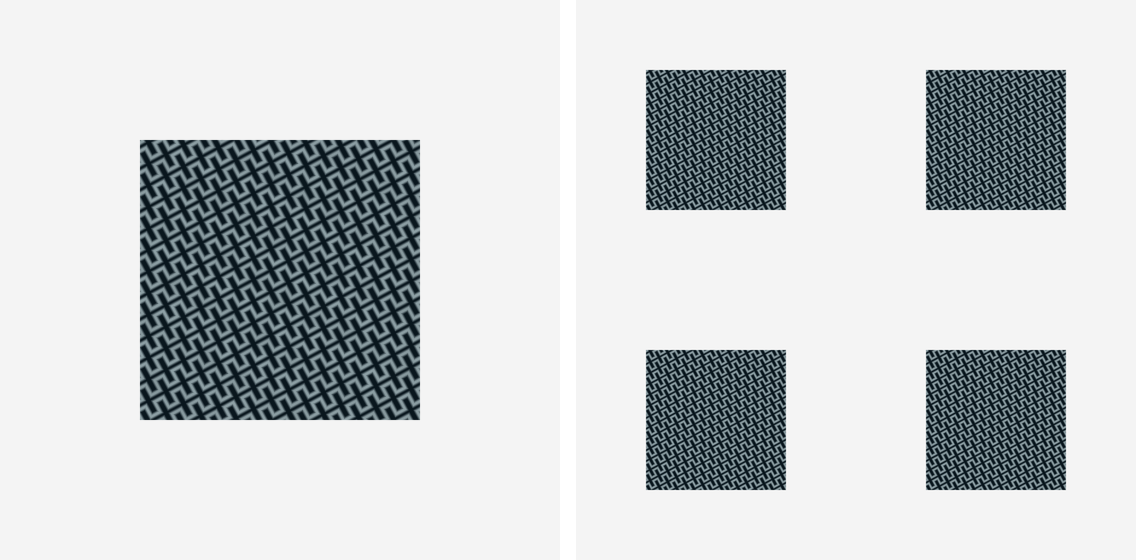
Left: one tile. Right: repeated 2 by 2.
This pattern is drawn by a Shadertoy shader. Its source:

```glsl
const vec3 PAPER = vec3(0.957);
const vec3 DARK = vec3(0.035, 0.085, 0.115);
const vec3 LIGHT = vec3(0.54, 0.61, 0.63);
const float TAU = 6.2831853;

float boxDistance(vec2 p, vec2 halfSize) {
    vec2 d = abs(p) - halfSize;
    return length(max(d, 0.0)) + min(max(d.x, d.y), 0.0);
}

// Square wave stroke: its crest is centred on x = 0
float meanderDistance(vec2 p, float period, float amplitude, float halfWidth) {
    float quarter = period * 0.25;
    float folded = abs(mod(p.x + 2.0 * quarter, period) - 2.0 * quarter);
    vec2 s = vec2(folded - quarter, p.y);
    s *= s.y < 0.0 ? -1.0 : 1.0;
    float riser = boxDistance(s, vec2(halfWidth, amplitude + halfWidth));
    float crest = boxDistance(s - vec2(-0.5 * quarter, amplitude),
                              vec2(0.5 * quarter + halfWidth, halfWidth));
    return min(riser, crest);
}

// Slanted bands of meanders; climb is the rows gained across the patch
float weaveDistance(vec2 uv, float columns, float rows, float climb) {
    vec2 along = normalize(vec2(rows, climb));
    vec2 across = vec2(-along.y, along.x);
    float period = 1.0 / (columns * along.x);
    float bandHeight = along.x / rows;
    float bandShift = along.y / rows;

    vec2 p = vec2(dot(uv, along), dot(uv, across));
    float band = floor(p.y / bandHeight);
    p.x -= band * bandShift;
    p.y -= (band + 0.5) * bandHeight;

    float strokeHalf = bandHeight * 0.105;
    float gapHalf = bandHeight * 0.09;
    float amplitude = 0.5 * bandHeight - gapHalf - strokeHalf;
    return meanderDistance(p, period, amplitude, strokeHalf);
}

// Faint unevenness that wraps over the patch
float mottle(vec2 uv, float strength) {
    float a = sin(TAU * (3.0 * uv.x + 5.0 * uv.y));
    float b = sin(TAU * (7.0 * uv.x - 4.0 * uv.y) + a);
    return 1.0 + strength * (a + b);
}

void mainImage(out vec4 fragColor, in vec2 fragCoord) {
    vec2 canvas = fragCoord / iResolution.xy;
    float pixel = 1.0 / min(iResolution.x, iResolution.y);

    // Woven swatch fills the central half of the canvas
    vec2 uv = (canvas - 0.25) * 2.0;
    float softness = max(0.0058, 1.5 * pixel);
    float weave = weaveDistance(uv - vec2(0.281, 0.665), 16.0, 13.0, 7.0);
    float thread = 1.0 - smoothstep(-softness, softness, weave);
    vec3 cloth = mix(DARK, LIGHT * mottle(uv, 0.015), thread);

    // Plain margin around the swatch
    float edge = boxDistance(canvas - 0.5, vec2(0.25));
    float edgeSoftness = max(0.001, 0.75 * pixel);
    float margin = smoothstep(-edgeSoftness, edgeSoftness, edge);
    fragColor = vec4(mix(cloth, PAPER, margin), 1.0);
}
```
